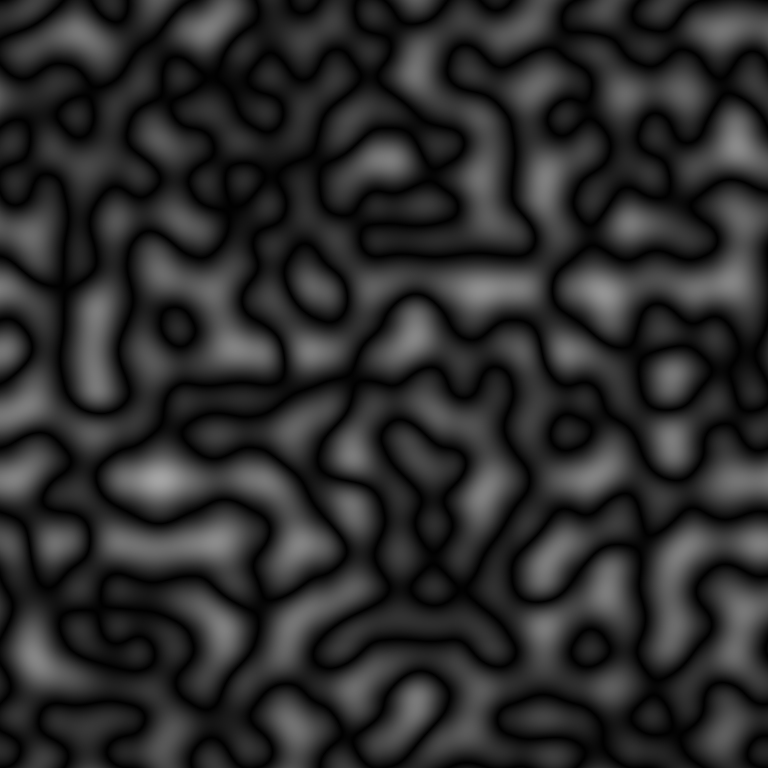
Write a Shadertoy shader that draws this texture.

```glsl
// Draws smooth grey blobs split by thin dark creases: folded gradient noise.

const float TAU = 6.2831853;
const float CELLS = 12.0;      // noise cells along the canvas height
const float BRIGHTNESS = 0.98; // grey level per unit of noise

// Pseudo-random value in 0..1 for a lattice point
float hash(vec2 cell) {
    vec3 p = fract(cell.xyx * vec3(0.1031, 0.1030, 0.0973));
    p += dot(p, p.yzx + 33.33);
    return fract((p.x + p.y) * p.z);
}

// Ramp of one lattice corner, along a random unit direction
float cornerRamp(vec2 cell, vec2 local, vec2 corner) {
    float angle = TAU * hash(cell + corner + 17.0);
    return dot(vec2(cos(angle), sin(angle)), local - corner);
}

// Quintic fade, flat at both ends
vec2 fade(vec2 t) {
    return t * t * t * (t * (t * 6.0 - 15.0) + 10.0);
}

// Signed noise that is zero at every lattice point
float gradientNoise(vec2 p) {
    vec2 cell = floor(p);
    vec2 local = p - cell;
    vec2 blend = fade(local);
    float low = mix(cornerRamp(cell, local, vec2(0.0, 0.0)),
                    cornerRamp(cell, local, vec2(1.0, 0.0)), blend.x);
    float high = mix(cornerRamp(cell, local, vec2(0.0, 1.0)),
                     cornerRamp(cell, local, vec2(1.0, 1.0)), blend.x);
    return mix(low, high, blend.y);
}

// Absolute value with a rounded crease
float softAbs(float value, float radius) {
    return sqrt(value * value + radius * radius);
}

void mainImage(out vec4 fragColor, in vec2 fragCoord) {
    vec2 uv = fragCoord / iResolution.y;
    float pixel = CELLS / iResolution.y;

    // Fold the noise so that its zero lines become dark creases
    float grey = BRIGHTNESS * softAbs(gradientNoise(uv * CELLS), 0.25 * pixel);
    fragColor = vec4(vec3(grey), 1.0);
}
```
